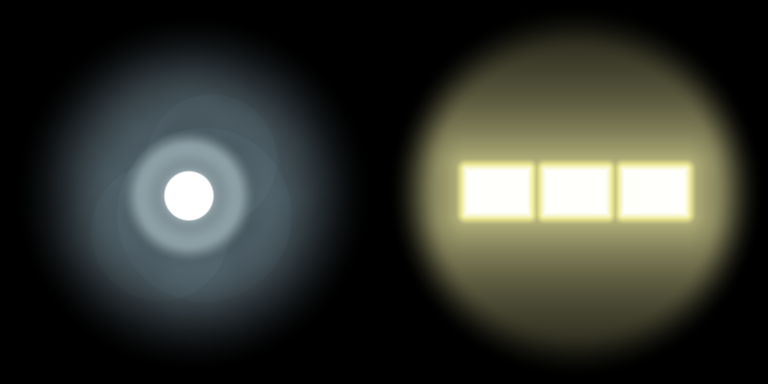
A WebGL 2 fragment shader for this background:

```glsl
#version 300 es
precision highp float;
// Two lights on black: a round blue-grey lamp with a ring and cloudy halo,
// and a row of three soft rectangular lamps in a warm circular glow.
// Built from distance functions, smooth falloffs and value noise.
uniform vec2 u_resolution;
out vec4 outColor;

const vec3 HALO_BLUE = vec3(0.29, 0.35, 0.38);
const vec3 RING_BLUE = vec3(0.55, 0.625, 0.65);
const vec3 GLOW_WARM = vec3(0.70, 0.69, 0.48);
const vec3 LAMP_EDGE = vec3(0.93, 0.92, 0.56);
const vec3 LAMP_CORE = vec3(1.0, 1.0, 0.985);

float hash(vec2 cell) {
  vec3 h = fract(cell.xyx * 0.1031);
  h += dot(h, h.yzx + 33.33);
  return fract((h.x + h.y) * h.z);
}

float valueNoise(vec2 p) {
  vec2 cell = floor(p), f = fract(p);
  f = f * f * (3.0 - 2.0 * f);
  float low = mix(hash(cell), hash(cell + vec2(1, 0)), f.x);
  float high = mix(hash(cell + vec2(0, 1)), hash(cell + vec2(1, 1)), f.x);
  return mix(low, high, f.y);
}

float cloud(vec2 p) {
  float sum = 0.0, weight = 0.5;
  for (int i = 0; i < 3; i++) {
    sum += weight * valueNoise(p);
    p = p * 2.0 + 7.3;
    weight *= 0.5;
  }
  return sum;
}

// 1 inside the edge, 0 outside, blended over twice the softness
float inside(float distance, float softness) {
  return 1.0 - smoothstep(-softness, softness, distance);
}

float roundedBox(vec2 p, vec2 halfSize, float radius) {
  vec2 d = abs(p) - halfSize + radius;
  return length(max(d, 0.0)) + min(max(d.x, d.y), 0.0) - radius;
}

// Faint disc, brightest at its rim
float veil(vec2 p, vec2 center, float radius) {
  float r = length(p - center);
  return inside(r - radius, 0.003) * smoothstep(0.3, 1.0, r / radius);
}

vec3 roundLamp(vec2 p, float pixel) {
  float r = length(p);
  float fade = 1.0 - smoothstep(0.19, 0.47, length(p - vec2(0.011, 0.007)));
  float veils = veil(p, vec2(0.06, 0.094), 0.17)
              + veil(p, vec2(-0.075, -0.094), 0.18)
              + veil(p, vec2(0.04, -0.05), 0.227);
  float mist = 0.90 + 0.22 * cloud(p * 6.0 + 20.0) + 0.06 * veils;
  vec3 color = HALO_BLUE * fade * mist;

  // Ring with a dimmer band between its crest and the core
  float crest = exp(-pow((r - 0.122) / 0.03, 2.0));
  float ring = inside(r - 0.153, 0.023);
  color = mix(color, RING_BLUE * (0.88 + 0.12 * crest), ring);
  color += 0.12 * exp(-max(r - 0.064, 0.0) / 0.008);
  return mix(color, vec3(1.0), inside(r - 0.064, max(0.003, pixel)));
}

vec3 lampRow(vec2 p, float pixel) {
  const float PITCH = 0.2045;
  const vec2 LAMP_HALF = vec2(0.1, 0.077);

  // Warm glow around the whole row, cut to a soft circle
  float rowDistance = roundedBox(p, vec2(PITCH + LAMP_HALF.x, LAMP_HALF.y), 0.02);
  float mask = 1.0 - smoothstep(0.36, 0.49, length(p));
  vec3 color = GLOW_WARM * exp(-max(rowDistance, 0.0) / 0.24) * mask;

  // Three repeated lamps
  float column = clamp(floor(p.x / PITCH + 0.5), -1.0, 1.0);
  float d = roundedBox(p - vec2(column * PITCH, 0.0), LAMP_HALF, 0.018);
  vec3 lamp = mix(LAMP_EDGE, LAMP_CORE, inside(d + 0.013, 0.012));
  return mix(color, lamp, inside(d, max(0.011, pixel)));
}

void main() {
  vec2 p = gl_FragCoord.xy / u_resolution.y;
  float pixel = 1.0 / u_resolution.y;
  vec3 color = roundLamp(p - vec2(0.492, 0.490), pixel)
             + lampRow(p - vec2(1.5, 0.501), pixel);
  outColor = vec4(min(color, 1.0), 1.0);
}
```
